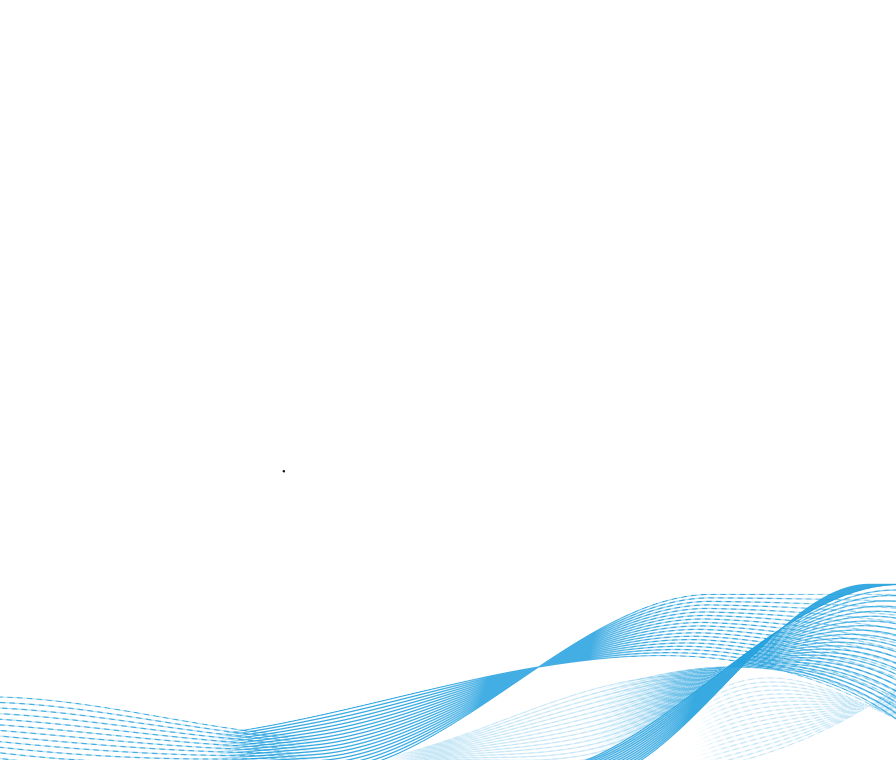
This background is drawn by a Shadertoy shader. Its source:

```glsl
// Blue ribbons of fine lines sweep along the foot of a white page.
// Each ribbon blends two edge curves; evenly spaced lines fill the gap,
// pinching into dense knots wherever the two edges cross.

const vec3 PAPER = vec3(1.0);
const vec3 BLUE = vec3(0.14, 0.63, 0.87);
const vec3 INK = vec3(0.08);
const float LINE_WIDTH = 0.0017;

// Cubic through four heights, evenly spaced from x = a to x = b.
float cubicEdge(float x, float a, float b, vec4 h) {
    float s = 3.0 * (x - a) / (b - a);
    vec4 weight = vec4(-(s - 1.0) * (s - 2.0) * (s - 3.0) / 6.0,
                       s * (s - 2.0) * (s - 3.0) / 2.0,
                       -s * (s - 1.0) * (s - 3.0) / 2.0,
                       s * (s - 1.0) * (s - 2.0) / 6.0);
    return dot(weight, h);
}

// S-shaped edge climbing from one height to another.
float risingEdge(float x, float a, float b, float low, float high) {
    return mix(low, high, smoothstep(a, b, x));
}

// Soft window that opens at a and closes at b.
float window(float x, float a, float b, float soft) {
    return smoothstep(a, a + soft, x) * (1.0 - smoothstep(b - soft, b, x));
}

// Coverage of the lines spread between two edges; dash breaks them up.
float ribbon(vec2 p, float first, float second, float count, float dash) {
    float pixel = 1.0 / iResolution.y;
    float gap = second - first;
    float safeGap = (gap < 0.0 ? -1.0 : 1.0) * max(abs(gap), 0.0005);
    float phase = count * (p.y - first) / safeGap;
    float density = max(length(vec2(dFdx(phase), dFdy(phase))), 0.0001);

    // Thin lines, turning into an even tone when packed too tightly.
    float offset = abs(fract(phase + 0.5) - 0.5) / density;
    float lineHalf = 0.5 * LINE_WIDTH / pixel;
    float line = clamp(lineHalf - offset + 0.5, 0.0, 1.0);
    float tone = clamp(LINE_WIDTH / pixel * density, 0.0, 0.95);
    line = mix(line, tone, smoothstep(0.35, 0.75, density));

    // Short strokes, staggered from one line to the next.
    float beat = sin(6.28318 * (p.x * 92.0 + 0.23 * floor(phase + 0.5)));
    line *= mix(1.0, smoothstep(-0.7, 0.3, beat), dash);

    float inside = 0.5 * abs(gap) + 0.5 * LINE_WIDTH
                 - abs(p.y - 0.5 * (first + second));
    return line * clamp(inside / pixel + 0.5, 0.0, 1.0);
}

void mainImage(out vec4 fragColor, in vec2 fragCoord) {
    vec2 p = fragCoord / iResolution.xy;
    float x = p.x;

    // Edges shared by neighbouring ribbons.
    float crest = cubicEdge(x, 0.26, 1.0, vec4(0.037, 0.100, 0.137, 0.054));
    float sweep = risingEdge(x, 0.352, 0.794, -0.018, 0.218);
    float climb = risingEdge(x, 0.586, 1.003, -0.018, 0.231);
    float climbUnder = risingEdge(x, 0.651, 0.970, -0.028, 0.231);
    float fall = cubicEdge(x, 0.625, 1.0, vec4(0.077, 0.115, 0.117, 0.054));

    // Low swell on the left.
    float swellTop = cubicEdge(x, 0.0, 0.4, vec4(0.083, 0.066, 0.040, 0.030));
    float swellFoot = cubicEdge(x, 0.0, 0.4, vec4(-0.02, -0.03, -0.02, -0.005));
    float swell = ribbon(p, swellFoot, swellTop, 14.0, 0.65)
                * window(x, -0.1, 0.37, 0.09);

    // Central ribbon, twisting over where the sweep passes the crest.
    float centre = ribbon(p, sweep, crest, 18.0, 0.6 * smoothstep(0.66, 0.78, x))
                 * window(x, 0.23, 1.5, 0.06);
    centre *= mix(1.0, 0.55, smoothstep(0.84, 0.95, x));

    // Right ribbon, its fan of lines, and the dense strand below the knot.
    float fan = ribbon(p, climb, fall, 24.0, 0.3) * smoothstep(0.64, 0.82, x);
    float strand = ribbon(p, climb, climbUnder, 13.0, 0.0)
                 * window(x, 0.58, 1.1, 0.04);

    // Pale veils behind the main ribbons.
    float veilTop = cubicEdge(x, 0.43, 0.76, vec4(0.003, 0.043, 0.089, 0.111));
    float veilFoot = cubicEdge(x, 0.43, 0.76, vec4(-0.008, -0.003, 0.0, 0.062));
    float veil = ribbon(p, veilFoot, veilTop, 15.0, 0.3)
               * window(x, 0.42, 0.80, 0.06);
    float hazeTop = cubicEdge(x, 0.78, 1.0, vec4(0.077, 0.108, 0.092, 0.054));
    float hazeFoot = cubicEdge(x, 0.78, 1.0, vec4(-0.015, 0.008, 0.043, 0.095));
    float haze = ribbon(p, hazeFoot, hazeTop, 18.0, 0.6)
               * window(x, 0.77, 1.5, 0.05);

    // Lay the ribbons over the page, palest first.
    vec3 color = mix(PAPER, BLUE, 0.27 * max(veil, haze));
    color = mix(color, BLUE, 0.85 * swell);
    color = mix(color, BLUE, 0.90 * centre);
    color = mix(color, BLUE, 0.85 * fan);
    color = mix(color, BLUE, 0.95 * strand);

    // Tiny dark speck on the open page.
    vec2 toSpeck = (p - vec2(0.3168, 0.380)) * vec2(iResolution.x / iResolution.y, 1.0);
    float speck = clamp((0.0016 - length(toSpeck)) * iResolution.y + 0.5, 0.0, 1.0);
    color = mix(color, INK, speck);

    fragColor = vec4(color, 1.0);
}
```
